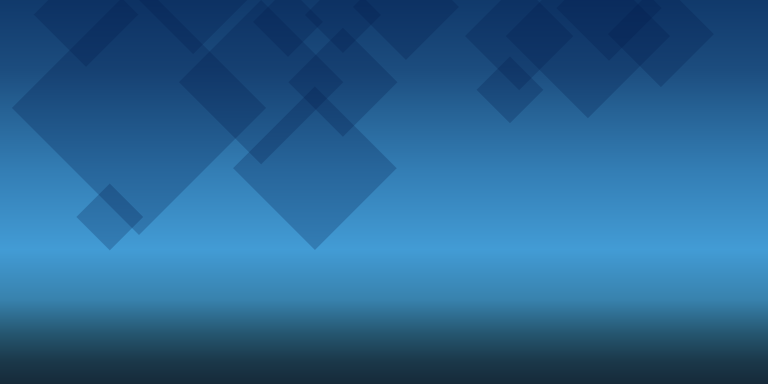
Reproduce this background procedurally as a Shadertoy shader.

```glsl
// Translucent navy diamonds hanging over a blue horizon-glow gradient.

// Lengths are in canvas heights, origin at the lower left.
const float DIAMOND_OPACITY = 0.23;
const vec3 DIAMOND_COLOR = vec3(0.0, 0.09, 0.28);

// Gradient stops: colour in rgb, height in w, from bottom to top
const int STOP_COUNT = 9;
const vec4 STOPS[STOP_COUNT] = vec4[](
    vec4(0.085, 0.165, 0.225, 0.00),
    vec4(0.105, 0.220, 0.290, 0.06),
    vec4(0.145, 0.335, 0.435, 0.13),
    vec4(0.220, 0.510, 0.680, 0.22),
    vec4(0.260, 0.610, 0.835, 0.35),
    vec4(0.200, 0.490, 0.705, 0.56),
    vec4(0.150, 0.385, 0.585, 0.71),
    vec4(0.110, 0.300, 0.495, 0.82),
    vec4(0.065, 0.225, 0.420, 1.00)
);

// Diamonds: centre in xy, half diagonal in z
const int DIAMOND_COUNT = 15;
const vec3 DIAMONDS[DIAMOND_COUNT] = vec3[](
    vec3(0.224, 0.962, 0.136), vec3(0.362, 0.719, 0.331),
    vec3(0.503, 1.000, 0.141), vec3(0.680, 0.786, 0.214),
    vec3(0.750, 0.943, 0.091), vec3(0.893, 0.786, 0.142),
    vec3(0.820, 0.562, 0.213), vec3(0.893, 0.961, 0.099),
    vec3(1.057, 0.982, 0.138), vec3(0.286, 0.435, 0.087),
    vec3(1.352, 0.906, 0.141), vec3(1.328, 0.766, 0.087),
    vec3(1.531, 0.906, 0.214), vec3(1.586, 0.979, 0.137),
    vec3(1.721, 0.911, 0.138)
);

vec3 skyGradient(float height) {
    vec3 color = STOPS[0].rgb;
    for (int i = 1; i < STOP_COUNT; i++) {
        float blend = (height - STOPS[i - 1].w) / (STOPS[i].w - STOPS[i - 1].w);
        color = mix(color, STOPS[i].rgb, clamp(blend, 0.0, 1.0));
    }
    return color;
}

// Signed distance to a square standing on its corner
float diamondDistance(vec2 p, float halfDiagonal) {
    p = abs(p);
    return (p.x + p.y - halfDiagonal) * 0.7071;
}

void mainImage(out vec4 fragColor, in vec2 fragCoord) {
    vec2 p = fragCoord / iResolution.y;
    float pixel = 1.0 / iResolution.y;

    vec3 color = skyGradient(p.y);

    // Overlapping layers darken each other
    for (int i = 0; i < DIAMOND_COUNT; i++) {
        float d = diamondDistance(p - DIAMONDS[i].xy, DIAMONDS[i].z);
        float coverage = clamp(0.5 - d / pixel, 0.0, 1.0);
        color = mix(color, DIAMOND_COLOR, DIAMOND_OPACITY * coverage);
    }

    fragColor = vec4(color, 1.0);
}
```
